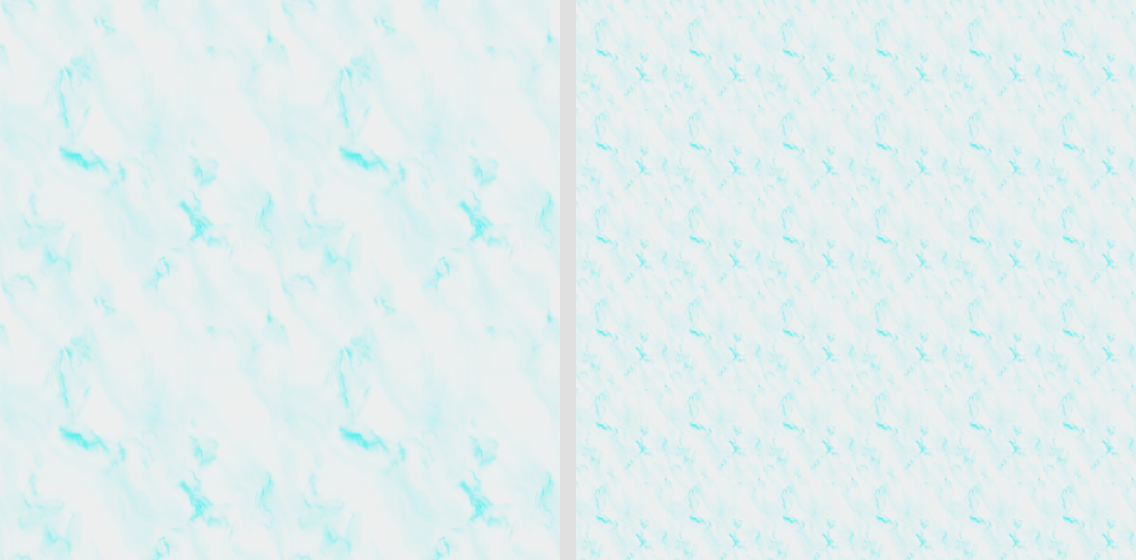
Left: one tile. Right: repeated 3 by 3.
Give the GLSL for this texture, as a Shadertoy shader.

```glsl
// Pale marble with soft aqua haze and bright cyan flecks, repeated two by two.

const float REPEATS = 2.0;
const vec3 STONE = vec3(0.928, 0.938, 0.938);
const vec3 CYAN = vec3(0.0, 0.94, 0.94);

// Unit gradient for one lattice cell
vec2 gradient(vec2 cell, float seed) {
    uvec2 k = uvec2(cell) * uvec2(1597u, 51749u) + uint(seed) * 7919u;
    uint h = (k.x ^ k.y) * 2654435769u;
    h = (h ^ (h >> 15)) * 2246822519u;
    h ^= h >> 13;
    float angle = float(h & 65535u) * 6.28318 / 65536.0;
    return vec2(cos(angle), sin(angle));
}

// Gradient noise that wraps after a whole number of cells
float noise(vec2 p, vec2 period, float seed) {
    vec2 i = floor(p);
    vec2 f = p - i;
    vec2 lo = mod(i, period);
    vec2 hi = mod(i + 1.0, period);
    vec2 w = f * f * f * (f * (f * 6.0 - 15.0) + 10.0);
    float a = dot(gradient(lo, seed), f);
    float b = dot(gradient(vec2(hi.x, lo.y), seed), f - vec2(1.0, 0.0));
    float c = dot(gradient(vec2(lo.x, hi.y), seed), f - vec2(0.0, 1.0));
    float d = dot(gradient(hi, seed), f - 1.0);
    return mix(mix(a, b, w.x), mix(c, d, w.x), w.y);
}

// Layered wrapping noise; p spans one tile from 0 to 1
float fbm(vec2 p, vec2 cells, float seed) {
    float sum = 0.0;
    float amplitude = 1.0;
    for (int octave = 0; octave < 5; octave++) {
        sum += amplitude * noise(p * cells, cells, seed);
        cells *= 2.0;
        amplitude *= 0.5;
        seed += 1.0;
    }
    return sum;
}

// Displaces a point by noise to curl the veins
vec2 warp(vec2 p, vec2 cells, float strength, float seed) {
    return p + strength * vec2(fbm(p, cells, seed), fbm(p, cells, seed + 20.0));
}

// Steep slant whose whole-number shear keeps the tile seamless
vec2 slant(vec2 p) {
    return vec2(2.0 * p.x + p.y, p.y);
}

// Thin filaments along the zero lines of the noise
float filaments(vec2 p, vec2 cells, float seed) {
    float n = noise(p * cells, cells, seed) + 0.3 * noise(p * cells * 2.0, cells * 2.0, seed + 1.0);
    float ridge = clamp(1.0 - 3.0 * abs(n), 0.0, 1.0);
    return ridge * ridge;
}

// Strength of the cyan stain at a point of the tile
float stain(vec2 p) {
    vec2 drift = warp(p, vec2(4.0, 3.0), 0.09, 3.0);
    vec2 curl = warp(drift, vec2(9.0, 7.0), 0.045, 60.0);

    // Broad slanted clouds
    float cloud = fbm(slant(drift), vec2(3.0), 110.0);
    float haze = 0.085 * smoothstep(-0.35, 0.6, cloud);

    // Scattered clusters of bright flecks
    float cluster = fbm(drift, vec2(5.0, 4.0), 150.0) + 0.25 * cloud;
    float mask = smoothstep(0.1, 0.8, cluster);
    float flecks = mask * (0.15 + 0.85 * filaments(slant(curl), vec2(7.0), 190.0));

    // Faint wisps between the clusters
    float wisps = 0.04 * smoothstep(0.0, 0.5, cloud) * filaments(slant(curl), vec2(4.0), 230.0);
    return min(haze + wisps + 0.65 * flecks, 0.8);
}

void mainImage(out vec4 fragColor, in vec2 fragCoord) {
    vec2 tile = fract(fragCoord / iResolution.xy * REPEATS);
    fragColor = vec4(mix(STONE, CYAN, stain(tile)), 1.0);
}
```
